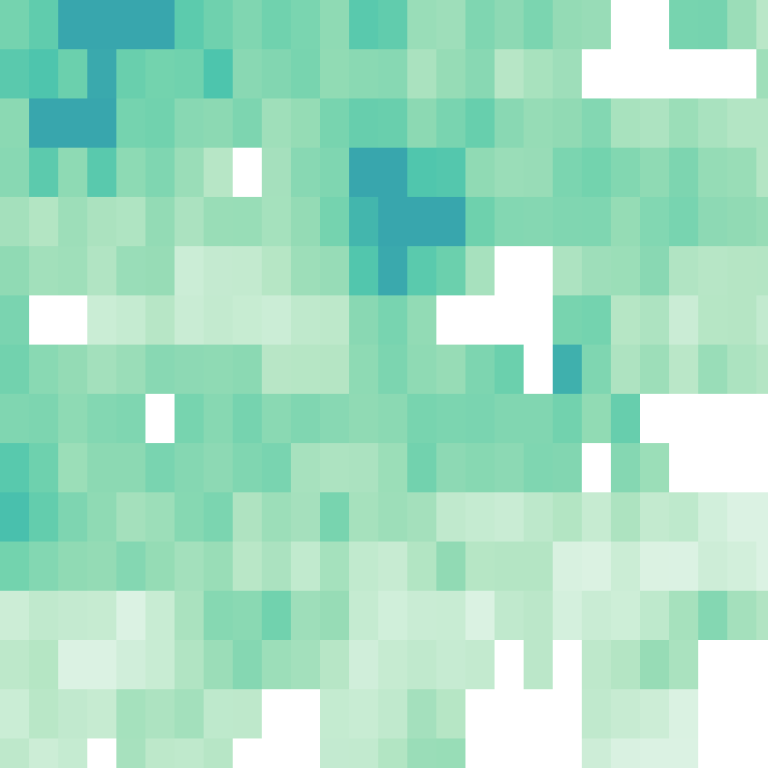
Give the GLSL for this pattern, as a WebGL 1 fragment shader.

```glsl
precision highp float;
// Draws a heat map of tall rectangular cells in mint and teal, with white gaps.

uniform vec2 u_resolution;

const vec2 GRID = vec2(26.4, 15.6);

float hash(vec2 p) {
  return fract(sin(dot(p, vec2(127.1, 311.7))) * 43758.5453);
}

float valueNoise(vec2 p) {
  vec2 i = floor(p);
  vec2 f = smoothstep(0.0, 1.0, fract(p));
  return mix(mix(hash(i), hash(i + vec2(1.0, 0.0)), f.x),
             mix(hash(i + vec2(0.0, 1.0)), hash(i + 1.0), f.x), f.y);
}

// One random value per run of cells along a row
float rowRun(vec2 cell, float seed) {
  float offset = hash(vec2(cell.y, seed));
  return hash(vec2(floor(cell.x / (2.0 + 2.0 * offset) + offset * 7.0), cell.y + seed));
}

// One random value per run of cells down a column
float columnRun(vec2 cell, float seed) {
  float offset = hash(vec2(cell.x, seed));
  return hash(vec2(cell.x + seed, floor(cell.y / (1.0 + 2.0 * offset) + offset * 5.0)));
}

// Pale mint at 0 to deep teal at 1
vec3 ramp(float t) {
  vec3 color = mix(vec3(0.86, 0.95, 0.89), vec3(0.80, 0.93, 0.84), smoothstep(0.0, 0.08, t));
  color = mix(color, vec3(0.71, 0.90, 0.77), clamp((t - 0.08) / 0.28, 0.0, 1.0));
  color = mix(color, vec3(0.58, 0.86, 0.71), clamp((t - 0.36) / 0.28, 0.0, 1.0));
  color = mix(color, vec3(0.43, 0.82, 0.68), clamp((t - 0.64) / 0.25, 0.0, 1.0));
  color = mix(color, vec3(0.30, 0.77, 0.68), clamp((t - 0.89) / 0.08, 0.0, 1.0));
  return mix(color, vec3(0.22, 0.65, 0.68), clamp((t - 0.97) / 0.025, 0.0, 1.0));
}

vec3 cellColor(vec2 cell) {
  vec2 center = (cell + 0.5) / GRID - 0.5;

  // Tone: broad patches, short runs and a darker top
  float tone = valueNoise(cell / vec2(5.0, 2.2) + 17.3) - 0.5;
  tone += 0.40 * (rowRun(cell, 3.0) - 0.5);
  tone += 0.30 * (columnRun(cell, 41.0) - 0.5);
  tone += 0.06 * (hash(cell + 9.0) - 0.5);
  tone -= 0.5 * center.y;

  // Gaps: ragged patches, more frequent at the lower right
  float gap = valueNoise(cell / vec2(4.0, 2.5) + 63.7);
  gap += 0.25 * (columnRun(cell, 87.0) - 0.5);
  gap += 0.25 * (center.x + center.y) - 0.15 * tone;

  return gap > 0.755 ? vec3(1.0) : ramp(smoothstep(-0.66, 0.66, tone));
}

void main() {
  vec2 uv = gl_FragCoord.xy / u_resolution;
  vec2 p = vec2(uv.x, 1.0 - uv.y) * GRID;

  // Blend neighbouring cells by their share of the pixel
  vec2 pixel = GRID / u_resolution;
  vec2 cell = floor(p - 0.5 * pixel);
  vec2 share = clamp((p - cell - 1.0) / pixel + 0.5, 0.0, 1.0);
  vec3 upper = mix(cellColor(cell), cellColor(cell + vec2(1.0, 0.0)), share.x);
  vec3 lower = mix(cellColor(cell + vec2(0.0, 1.0)), cellColor(cell + 1.0), share.x);

  gl_FragColor = vec4(mix(upper, lower, share.y), 1.0);
}
```
